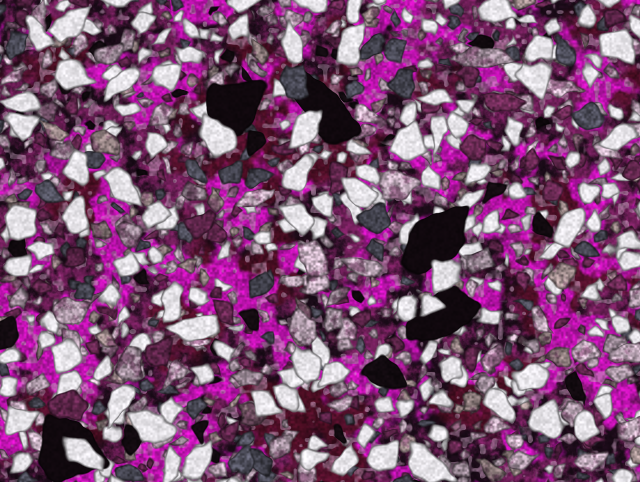
A WebGL 2 fragment shader for this texture:

```glsl
#version 300 es
precision highp float;

uniform vec2 u_resolution;
out vec4 fragColor;

struct Grain { float depth; vec3 id; };

vec3 hash3(vec2 cell, float seed) {
    vec3 p = fract((cell.xyx + seed * vec3(7.13, 3.71, 11.57)) * vec3(0.1031, 0.1030, 0.0973));
    p += dot(p, p.yxz + 33.33);
    return fract((p.xxy + p.yzz) * p.zyx);
}

float noise(vec2 p) {
    vec2 i = floor(p), f = fract(p);
    f = f * f * (3.0 - 2.0 * f);
    float low = mix(hash3(i, 0.0).x, hash3(i + vec2(1, 0), 0.0).x, f.x);
    float high = mix(hash3(i + vec2(0, 1), 0.0).x, hash3(i + vec2(1, 1), 0.0).x, f.x);
    return mix(low, high, f.y);
}

float fbm(vec2 p) {
    float sum = 0.0, weight = 0.53;
    for (int i = 0; i < 4; i++) {
        sum += weight * noise(p);
        p = mat2(1.6, 1.2, -1.2, 1.6) * p + 5.7;
        weight *= 0.5;
    }
    return sum;
}

float smoothMax(float a, float b, float k) {
    float h = max(k - abs(a - b), 0.0);
    return max(a, b) + h * h / (4.0 * k);
}

// Angular pebble: five jittered half-planes with softened corners
float pebble(vec2 q, vec2 cell, float seed) {
    float d = -1.0;
    for (int i = 0; i < 5; i++) {
        vec3 h = hash3(cell, seed + 2.0 + float(i));
        float a = (float(i) + 0.8 * (h.x - 0.5)) * 1.2566;
        d = smoothMax(d, dot(q, vec2(cos(a), sin(a))) - mix(0.27, 0.45, h.y), 0.09);
    }
    return d;
}

// Scattered grains; neighbours are parted by a thin seam
Grain scatter(vec2 p, float size, float keep, float seed) {
    vec2 g = p / size;
    float nearest = 9.0, second = 9.0;
    vec3 id = vec3(0.0);
    for (int y = -1; y <= 1; y++)
    for (int x = -1; x <= 1; x++) {
        vec2 cell = floor(g) + vec2(x, y);
        vec3 place = hash3(cell, seed), shape = hash3(cell, seed + 1.0);
        if (shape.z > keep) continue;
        float a = (place.z - 0.5) * 2.8, stretch = mix(1.0, 1.5, shape.x * shape.x);
        vec2 q = g - cell - 0.5 - 0.75 * (place.xy - 0.5);
        q = mat2(cos(a), -sin(a), sin(a), cos(a)) * q * vec2(1.0 / stretch, stretch);
        float d = pebble(q, cell, seed) + 0.12 * shape.y;
        if (d < nearest) {
            second = nearest;
            nearest = d;
            id = hash3(cell, seed + 0.5);
        } else second = min(second, d);
    }
    return Grain(size * min(-nearest, 0.5 * (second - nearest) - 0.03), id);
}

// Dyed resin: dark clouds, magenta pools, rusty stains and pale debris
vec3 resin(vec2 p, float speckle) {
    float cloud = 0.45 * fbm(p * 8.0) + 0.55 * fbm(p * 48.0 + 9.0);
    vec3 c = mix(vec3(0.10, 0.04, 0.09), vec3(0.44, 0.12, 0.35), smoothstep(0.36, 0.60, cloud));
    c = mix(c, vec3(0.31, 0.05, 0.13), 0.8 * smoothstep(0.55, 0.66, fbm(p * 7.0 + 21.0)));
    c = mix(c, vec3(0.74, 0.07, 0.68), smoothstep(0.50, 0.61, fbm(p * 13.0 + 40.0)));
    c = mix(c, vec3(0.64, 0.50, 0.61), 0.6 * smoothstep(0.62, 0.80, noise(p * 80.0)));
    return c * (0.65 + 0.7 * speckle);
}

// Clear quartz first, then dusty, tan, slate, plum and opaque grains
vec3 mineral(vec2 p, vec3 id, float clearShare, float speckle) {
    float rest = (id.x - clearShare) / (1.0 - clearShare);
    if (rest < 0.0) return vec3(0.92, 0.91, 0.93) * (0.84 + 0.28 * speckle);
    vec3 c = rest < 0.46 ? vec3(0.70, 0.62, 0.68)
           : rest < 0.62 ? vec3(0.58, 0.51, 0.51)
           : rest < 0.77 ? vec3(0.29, 0.29, 0.34)
           : rest < 0.94 ? vec3(0.38, 0.15, 0.30) : vec3(0.07, 0.04, 0.06);
    float stain = smoothstep(0.45, 0.68, fbm(p * 42.0 + id.yz * 30.0));
    c = mix(c, vec3(0.38, 0.20, 0.33), 0.65 * stain * step(rest, 0.62));
    return c * (0.85 + 0.3 * id.y) * (0.55 + 0.9 * speckle);
}

vec3 lay(vec3 under, vec3 colour, float depth) {
    float blur = 0.0022;
    colour *= mix(0.5, 1.0, smoothstep(0.0, 0.006, depth));
    return mix(under, colour, smoothstep(-blur, blur, depth));
}

void main() {
    vec2 p = gl_FragCoord.xy / u_resolution.y;
    float speckle = 0.6 * noise(p * 210.0) + 0.4 * noise(p * 120.0 + 31.0);
    vec2 rough = p + 0.009 * (vec2(noise(p * 50.0), noise(p * 50.0 + 70.0)) - 0.5);

    vec3 colour = resin(p, speckle);

    // Fine, medium and coarse grains, back to front
    Grain fine = scatter(rough, 0.036, 0.75, 3.0);
    colour = lay(colour, mineral(p, fine.id, 0.14, speckle), fine.depth);
    Grain medium = scatter(rough, 0.062, 0.72, 17.0);
    colour = lay(colour, mineral(p, medium.id, 0.40, speckle), medium.depth);

    // Rare opaque lumps
    Grain lump = scatter(rough + 0.012 * fbm(p * 20.0), 0.21, 0.13, 41.0);
    colour = lay(colour, vec3(0.06, 0.03, 0.05) * (0.7 + 0.6 * speckle), lump.depth);

    Grain coarse = scatter(rough, 0.096, 0.62, 29.0);
    colour = lay(colour, mineral(p, coarse.id, 0.56, speckle), coarse.depth);

    fragColor = vec4(colour, 1.0);
}
```
